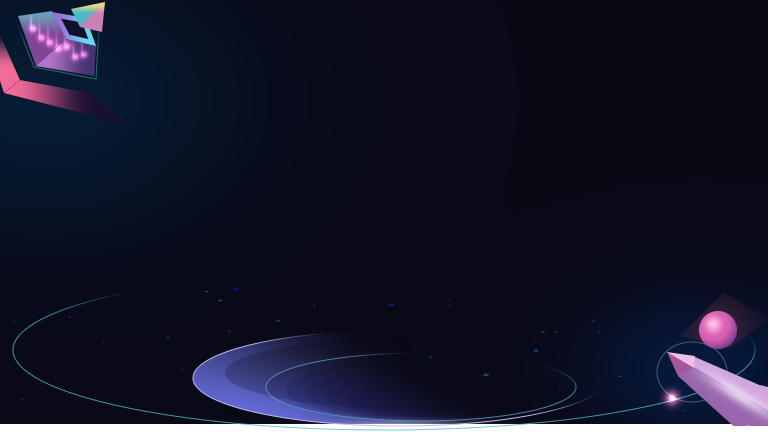
A Shadertoy shader for this background:

```glsl
// Night-blue stage with a violet orbital disk, a glass cube and a pink crystal.
#define CANVAS_HEIGHT 4.32
#define LINE_HALF_WIDTH 0.005
#define SPECK_COUNT 34
#define STEP_COUNT 5
#define NIGHT vec3(0.036, 0.034, 0.088)
#define TEAL vec3(0.30, 0.73, 0.76)
#define VIOLET vec3(0.37, 0.40, 0.80)
#define PINK vec3(0.95, 0.42, 0.60)
#define PALE vec3(0.95, 0.91, 0.98)

float pixelSize;

float hash(float n) { return fract(sin(n * 91.7) * 4375.85); }
float cover(float d) { return clamp(0.5 - d / pixelSize, 0.0, 1.0); }
float stroke(float d) { return cover(abs(d) - LINE_HALF_WIDTH); }
float glow(vec2 p, vec2 size) { return exp(-dot(p / size, p / size)); }

// Centre in xy, radii in zw
float ellipse(vec2 p, vec4 e) {
  p -= e.xy;
  float k = length(p / e.zw);
  return k * (k - 1.0) / max(length(p / (e.zw * e.zw)), 0.001);
}

// Signed distance to the line from xy to zw
float edge(vec2 p, vec4 l) {
  vec2 e = l.zw - l.xy, d = p - l.xy;
  return (e.y * d.x - e.x * d.y) / length(e);
}

// Convex quad, corners clockwise with y pointing down
float quad(vec2 p, vec4 ab, vec4 cd) {
  float sides = max(edge(p, ab), edge(p, cd));
  return max(sides, max(edge(p, vec4(ab.zw, cd.xy)), edge(p, vec4(cd.zw, ab.xy))));
}

void paint(inout vec3 c, vec3 color, float amount) { c = mix(c, color, amount); }

void drawBackdrop(inout vec3 c, vec2 p) {
  c += vec3(-0.015, 0.075, 0.115) * glow(p - vec2(0.45, 1.0), vec2(1.9, 1.35));
  c += vec3(-0.015, 0.065, 0.15) * glow(p - vec2(7.0, 3.7), vec2(1.1, 0.75));
  for (int i = 0; i < SPECK_COUNT; i++) {
    float n = float(i) + 1.0;
    vec2 at = vec2(7.0 * hash(n), 2.85 + 1.3 * hash(n + 50.3));
    float size = 0.006 + 0.014 * pow(hash(n + 7.7), 3.0);
    vec3 tint = mix(vec3(0.04, 0.08, 0.5), vec3(0.05, 0.4, 0.65), hash(n + 23.1));
    paint(c, tint, 0.8 * cover(ellipse(p, vec4(at, 1.7 * size, 0.8 * size))));
  }
}

void drawDisk(inout vec3 c, vec2 p) {
  float light = smoothstep(4.9, 2.3, p.x + 1.7 * (4.0 - p.y));
  float rim = ellipse(p, vec4(4.0, 3.78, 2.07, 0.48));
  vec3 fill = VIOLET * (0.8 + 0.25 * smoothstep(3.5, 4.2, p.y));
  fill *= 1.0 - 0.2 * cover(ellipse(p, vec4(4.15, 3.73, 1.9, 0.36)));
  for (int i = 0; i < STEP_COUNT; i++) {
    float n = float(i);
    float d = ellipse(p, vec4(4.21, 3.87 + 0.03 * n, 1.55 - 0.2 * n, 0.34 - 0.045 * n));
    paint(fill, vec3(0.13, 0.13, 0.42), 0.27 * cover(d));
  }
  paint(c, fill, light * cover(rim));
  paint(c, PALE, 0.5 * glow(p - vec2(4.0, 4.26), vec2(0.65, 0.05)));
  // White floor, then the luminous orbits
  paint(c, vec3(1.0), cover(4.24 - p.y));
  float low = smoothstep(3.6, 3.95, p.y);
  float rimFade = max(low * smoothstep(6.1, 5.2, p.x), smoothstep(3.35, 2.4, p.x));
  paint(c, mix(VIOLET, PALE, 0.65), rimFade * stroke(rim));
  float inner = ellipse(p, vec4(4.21, 3.87, 1.55, 0.34));
  paint(c, mix(TEAL, VIOLET, 0.3), 0.8 * max(smoothstep(4.2, 3.3, p.x), low) * stroke(inner));
  float orbit = ellipse(p, vec4(3.84, 3.5, 3.71, 0.8));
  float orbitFade = max(smoothstep(1.45, 0.3, p.x), smoothstep(3.3, 3.7, p.y));
  paint(c, TEAL, 0.8 * orbitFade * stroke(orbit));
}

void drawCube(inout vec3 c, vec2 p) {
  // Folded pink band below the cube
  float band = min(quad(p, vec4(-0.15, 0.35, 0.0, 0.35), vec4(0.2, 0.8, 0.04, 0.93)),
                   quad(p, vec4(0.2, 0.8, 0.9, 0.93), vec4(1.25, 1.24, 0.04, 0.93)));
  vec3 bandColor = mix(PINK, vec3(0.10, 0.06, 0.2), smoothstep(0.1, 0.95, p.x));
  paint(c, bandColor, cover(band) * smoothstep(0.3, 0.7, p.y));
  float outline = quad(p, vec4(0.14, 0.16, 1.0, 0.1), vec4(0.96, 0.79, 0.34, 0.67));
  paint(c, TEAL, 0.5 * stroke(outline) * smoothstep(0.2, 0.5, p.y));
  // Glass faces with sparks
  float left = quad(p, vec4(0.18, 0.16, 0.52, 0.11), vec4(0.66, 0.39, 0.36, 0.66));
  float base = quad(p, vec4(0.66, 0.39, 0.96, 0.46), vec4(0.94, 0.76, 0.36, 0.66));
  paint(c, mix(vec3(0.42, 0.62, 0.72), vec3(0.5, 0.27, 0.58), smoothstep(0.12, 0.38, p.y)), cover(left));
  paint(c, mix(vec3(0.72, 0.45, 0.78), vec3(0.28, 0.2, 0.45), smoothstep(0.45, 0.9, p.x)), cover(base));
  for (int i = 0; i < 7; i++) {
    float n = float(i);
    vec2 d = p - vec2(0.33 + 0.085 * n, 0.21 + 0.055 * n + 0.12 * hash(n + 3.0));
    float spark = glow(d, vec2(0.035)) + 0.4 * glow(d + vec2(0.02, 0.06), vec2(0.012, 0.08));
    c += vec3(0.65, 0.35, 0.5) * spark * cover(min(left, base));
  }
  // Open frame and small prism
  float frame = quad(p, vec4(0.52, 0.12, 0.86, 0.18), vec4(0.96, 0.46, 0.66, 0.39));
  paint(c, mix(vec3(0.62, 0.42, 0.85), vec3(0.4, 0.85, 0.95), smoothstep(0.55, 0.9, p.x)), cover(frame));
  paint(c, NIGHT * 1.8, cover(frame + 0.05));
  float small = quad(p, vec4(0.71, 0.09, 1.05, 0.02), vec4(1.02, 0.32, 0.8, 0.27));
  vec3 prism = mix(TEAL, vec3(0.8, 0.5, 0.72), smoothstep(-0.03, 0.03, p.x + p.y - 1.06));
  paint(prism, vec3(0.95, 0.85, 0.5), smoothstep(0.14, 0.04, p.y));
  paint(c, prism, cover(small));
}

void drawCrystal(inout vec3 c, vec2 p) {
  float beam = quad(p, vec4(6.8, 3.36, 7.24, 2.92), vec4(7.7, 3.2, 7.3, 3.48));
  paint(c, PINK * 0.45, 0.5 * cover(beam) * glow(p - vec2(7.18, 3.3), vec2(0.35)));
  paint(c, PALE * 0.6, 0.55 * stroke(ellipse(p, vec4(6.92, 3.72, 0.35, 0.3))));
  // Sphere lit from the upper left
  vec2 s = (p - vec2(7.18, 3.3)) / 0.19;
  float shade = length(s + vec2(0.25, 0.3));
  vec3 ball = mix(vec3(1.0, 0.75, 0.9), vec3(0.85, 0.38, 0.7), smoothstep(0.0, 0.7, shade));
  paint(ball, vec3(0.42, 0.2, 0.55), smoothstep(0.7, 1.6, shade));
  paint(c, ball, cover((length(s) - 1.0) * 0.19));
  // Faceted shaft, pointed tip and spark
  float shaft = quad(p, vec4(6.95, 3.57, 7.8, 3.94), vec4(7.4, 4.32, 6.78, 3.76));
  shaft = min(shaft, quad(p, vec4(7.6, 3.85, 7.8, 3.9), vec4(7.8, 4.3, 7.35, 4.24)));
  float across = edge(p, vec4(6.94, 3.67, 7.68, 4.1));
  vec3 facet = mix(vec3(0.82, 0.65, 0.87), vec3(0.6, 0.4, 0.68), cover(across));
  paint(facet, PALE, 0.8 * glow(vec2(across + 0.02, p.x - 7.4), vec2(0.07, 0.35)));
  paint(c, facet, cover(max(shaft, p.y - 4.26)));
  float tip = quad(p, vec4(6.67, 3.52, 6.95, 3.56), vec4(6.94, 3.68, 6.78, 3.76));
  float fold = cover(edge(p, vec4(6.67, 3.52, 6.94, 3.68)));
  paint(c, mix(vec3(0.93, 0.75, 0.9), vec3(0.65, 0.35, 0.6), fold), cover(tip));
  vec2 d = p - vec2(6.72, 3.98);
  c += PINK * glow(d, vec2(0.07)) + 0.7 * glow(d, vec2(0.025));
}

void mainImage(out vec4 fragColor, in vec2 fragCoord) {
  pixelSize = CANVAS_HEIGHT / iResolution.y;
  vec2 p = fragCoord * pixelSize;
  p.y = CANVAS_HEIGHT - p.y;
  vec3 color = NIGHT;
  drawBackdrop(color, p);
  drawDisk(color, p);
  drawCube(color, p);
  drawCrystal(color, p);
  fragColor = vec4(clamp(color, 0.0, 1.0), 1.0);
}
```
